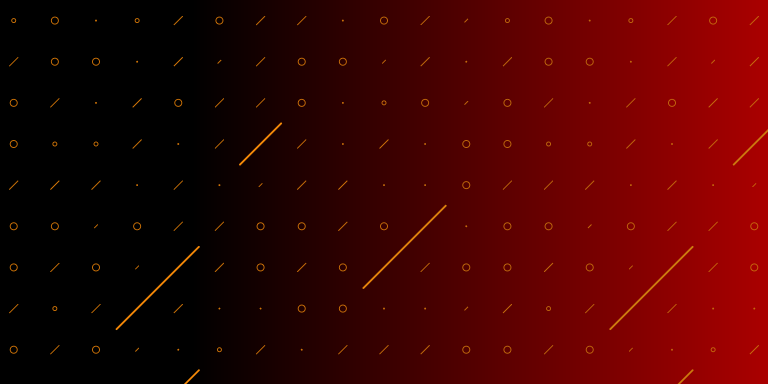
Give the GLSL for this background, as a WebGL 2 fragment shader.

```glsl
#version 300 es
precision highp float;
// A black to red horizontal ramp under a grid of tiny orange glyphs (rings,
// slashes, dots) chosen by a hash, crossed by a few long diagonal streaks.
// The pattern repeats sideways; all glyph sizes are in units of one grid cell.

uniform vec2 u_resolution;
out vec4 fragColor;

const vec3 RAMP_END = vec3(0.667, 0.0, 0.0);
const float RAMP_START = 0.25;
const vec3 ORANGE_LEFT = vec3(0.97, 0.54, 0.03);
const vec3 ORANGE_RIGHT = vec3(0.80, 0.48, 0.06);

const float PITCH = 3.0 / 28.0;       // cell size over canvas height
const float COLUMN_SHIFT = 1.0 / 6.0; // cells cut off at the left edge
const float TILE_COLUMNS = 12.0;

const float STROKE = 0.011;           // half widths
const float STREAK_STROKE = 0.022;
const float BIG_RING = 0.085;
const float SMALL_RING = 0.048;
const float BIG_SLASH = 0.1;
const float SMALL_SLASH = 0.035;
const float DOT = 0.022;

// Streaks: lower left corner in cells from the top left, then length in cells
const int STREAK_COUNT = 4;
const vec3 STREAKS[STREAK_COUNT] = vec3[](
    vec3(6.0, -4.0, 1.0), vec3(3.0, -8.0, 2.0),
    vec3(9.0, -7.0, 2.0), vec3(4.0, -10.0, 1.0));

float hash(vec2 p) {
    vec3 q = fract(p.xyx * 0.1031);
    q += dot(q, q.yzx + 33.33);
    return fract((q.x + q.y) * q.z);
}

float segmentDistance(vec2 p, vec2 a, vec2 b) {
    vec2 ab = b - a;
    return length(p - a - ab * clamp(dot(p - a, ab) / dot(ab, ab), 0.0, 1.0));
}

float ringDistance(vec2 p, float radius) {
    return abs(length(p) - radius) - STROKE;
}

float slashDistance(vec2 p, float extent) {
    return segmentDistance(p, vec2(-extent), vec2(extent)) - STROKE;
}

// Signed distance to the glyph picked by a random value
float glyphDistance(vec2 p, float pick) {
    if (pick < 0.36) return slashDistance(p, BIG_SLASH);
    if (pick < 0.64) return ringDistance(p, BIG_RING);
    if (pick < 0.82) return length(p) - DOT;
    if (pick < 0.91) return slashDistance(p, SMALL_SLASH);
    return ringDistance(p, SMALL_RING);
}

float coverage(float d, float pixel) {
    return clamp(0.5 - d / pixel, 0.0, 1.0);
}

void main() {
    vec2 uv = gl_FragCoord.xy / u_resolution;
    float pixel = 1.0 / (u_resolution.y * PITCH);

    // Grid coordinates, measured from the top left and wrapped sideways
    vec2 grid = vec2(uv.x * u_resolution.x / u_resolution.y, uv.y - 1.0) / PITCH;
    grid.x = mod(grid.x + COLUMN_SHIFT, TILE_COLUMNS);
    vec2 cell = floor(grid);
    vec2 center = cell + 0.5;

    // Long streaks, which also clear the cells they cross
    float streak = 1e3;
    float clearance = 1e3;
    for (int i = 0; i < STREAK_COUNT; i++) {
        vec2 a = STREAKS[i].xy;
        vec2 b = a + STREAKS[i].z;
        streak = min(streak, segmentDistance(grid, a, b) - STREAK_STROKE);
        clearance = min(clearance, segmentDistance(center, a, b));
    }

    // Small glyphs
    float glyph = coverage(glyphDistance(grid - center, hash(cell + 40.0)), pixel);
    glyph *= step(0.1, clearance);
    float ink = max(glyph * 0.85, coverage(streak, pixel));

    // Background ramp and ink
    vec3 color = RAMP_END * clamp((uv.x - RAMP_START) / (1.0 - RAMP_START), 0.0, 1.0);
    vec3 orange = mix(ORANGE_LEFT, ORANGE_RIGHT, smoothstep(0.2, 0.8, uv.x));
    fragColor = vec4(mix(color, orange, ink), 1.0);
}
```
